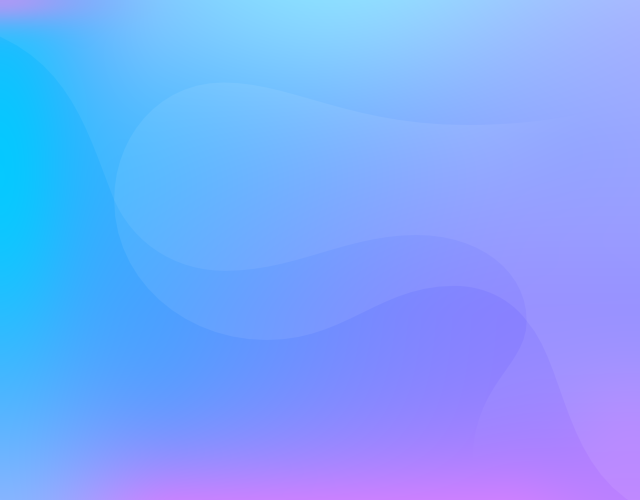
A WebGL 2 fragment shader for this background:

```glsl
#version 300 es
precision highp float;
// Soft cyan-to-violet backdrop with two translucent, flowing ribbons.
// Colour comes from overlapping ramps and glows; each ribbon is a region
// bounded by chained cubic curves, filled by crossing parity and distance.

#define CANVAS vec2(7.68, 6.0)
#define CURVE_STEPS 14
#define WAVE_LIGHT 0.065
#define LOOP_LIGHT 0.075
#define CYAN vec3(0.0, 0.79, 1.0)
#define AZURE vec3(0.16, 0.69, 1.0)
#define VIOLET vec3(0.525, 0.505, 1.0)
#define PINK vec3(0.83, 0.50, 1.0)
#define PERIWINKLE vec3(0.56, 0.71, 1.0)

uniform vec2 u_resolution;
out vec4 outColor;

vec2 cubic(vec2 a, vec2 b, vec2 c, vec2 d, float t) {
    float s = 1.0 - t;
    return s * s * s * a + 3.0 * s * s * t * b + 3.0 * s * t * t * c + t * t * t * d;
}

// Adds one curve to a region: x holds the squared distance, y the inside sign.
void addCurve(inout vec2 region, vec2 p, vec2 a, vec2 b, vec2 c, vec2 d) {
    vec2 start = a;
    for (int i = 1; i <= CURVE_STEPS; i++) {
        vec2 end = cubic(a, b, c, d, float(i) / float(CURVE_STEPS));
        vec2 edge = end - start;
        vec2 toP = p - start;
        vec2 gap = toP - edge * clamp(dot(toP, edge) / max(dot(edge, edge), 1e-6), 0.0, 1.0);
        region.x = min(region.x, dot(gap, gap));
        // A crossing to the left of p flips the side
        if ((start.y > p.y) != (end.y > p.y)) {
            float crossing = start.x + edge.x * (p.y - start.y) / edge.y;
            if (crossing < p.x) region.y = -region.y;
        }
        start = end;
    }
}

float coverage(vec2 region, float pixel) {
    return smoothstep(-pixel, pixel, sqrt(region.x) * region.y);
}

// Region above and to the right of the long wave
float waveMask(vec2 p, float pixel) {
    vec2 r = vec2(100.0, -1.0);
    addCurve(r, p, vec2(-0.2, 6.6), vec2(-0.2, 6.3), vec2(-0.2, 6.0), vec2(-0.2, 5.64));
    addCurve(r, p, vec2(-0.2, 5.64), vec2(0.85, 5.28), vec2(1.05, 4.4), vec2(1.37, 3.6));
    addCurve(r, p, vec2(1.37, 3.6), vec2(1.6, 3.08), vec2(2.1, 2.75), vec2(2.7, 2.75));
    addCurve(r, p, vec2(2.7, 2.75), vec2(3.55, 2.75), vec2(4.15, 3.18), vec2(5.0, 3.18));
    addCurve(r, p, vec2(5.0, 3.18), vec2(5.75, 3.18), vec2(6.32, 2.75), vec2(6.32, 2.15));
    addCurve(r, p, vec2(6.32, 2.15), vec2(6.32, 1.6), vec2(5.67, 1.4), vec2(5.67, 0.45));
    addCurve(r, p, vec2(5.67, 0.45), vec2(5.67, 0.2), vec2(5.67, 0.0), vec2(5.67, -0.3));
    return coverage(r, pixel);
}

// Region enclosed by the rounded loop, open to the right
float loopMask(vec2 p, float pixel) {
    vec2 r = vec2(100.0, -1.0);
    addCurve(r, p, vec2(8.0, 4.95), vec2(7.3, 4.65), vec2(6.5, 4.5), vec2(5.6, 4.5));
    addCurve(r, p, vec2(5.6, 4.5), vec2(4.2, 4.5), vec2(3.5, 5.01), vec2(2.68, 5.01));
    addCurve(r, p, vec2(2.68, 5.01), vec2(1.9, 5.01), vec2(1.37, 4.35), vec2(1.37, 3.6));
    addCurve(r, p, vec2(1.37, 3.6), vec2(1.37, 2.65), vec2(2.2, 1.92), vec2(3.2, 1.92));
    addCurve(r, p, vec2(3.2, 1.92), vec2(4.15, 1.92), vec2(4.55, 2.57), vec2(5.45, 2.57));
    addCurve(r, p, vec2(5.45, 2.57), vec2(5.8, 2.57), vec2(6.12, 2.42), vec2(6.32, 2.15));
    addCurve(r, p, vec2(6.32, 2.15), vec2(6.8, 1.6), vec2(6.75, 0.4), vec2(7.7, -0.1));
    return coverage(r, pixel);
}

float glow(vec2 p, vec2 center, vec2 radius) {
    vec2 q = (p - center) / radius;
    return exp(-dot(q, q));
}

vec3 backdrop(vec2 p) {
    vec3 color = mix(AZURE, VIOLET, smoothstep(-0.1, 0.85, p.x / CANVAS.x));

    // Sky tint, growing toward the top and brightest near its middle
    vec3 lowSky = vec3(0.05 + 0.075 * p.x, 0.8, 1.0);
    vec3 highSky = vec3(0.4 + 0.03 * p.x, 0.68 + 0.18 * glow(p, vec2(4.0, p.y), vec2(2.6)), 1.0);
    float skyAmount = pow(clamp((p.y - 2.2) / 3.8, 0.0, 1.0), 1.4);
    skyAmount *= mix(0.3, 1.0, smoothstep(0.0, 2.0, p.x));
    color = mix(color, mix(lowSky, highSky, smoothstep(3.5, 5.8, p.y)), skyAmount);

    // Cyan at the left edge, pink along the floor and in two corners
    color = mix(color, CYAN, glow(p, vec2(0.0, 3.8), vec2(0.8, 2.2)));
    float inward = smoothstep(0.0, 2.2, p.x);
    float floorAmount = 0.9 * exp(-pow(p.y / mix(1.5, 0.85, inward), 1.2));
    floorAmount *= 1.0 - 0.35 * smoothstep(6.0, 7.6, p.x);
    color = mix(color, mix(PERIWINKLE, PINK, inward), floorAmount);
    color = mix(color, PINK, 0.4 * glow(p, vec2(7.6, 0.7), vec2(0.9)));
    return mix(color, vec3(0.76, 0.54, 0.95), 0.8 * glow(p, vec2(0.0, 6.0), vec2(1.1, 0.3)));
}

void main() {
    vec2 p = gl_FragCoord.xy / u_resolution * CANVAS;
    float pixel = 0.7 * CANVAS.y / u_resolution.y;
    vec3 color = backdrop(p);

    // Ribbons lighten the backdrop and dissolve toward their loose ends
    float waveFade = smoothstep(0.3, 1.6, p.y);
    float loopFade = 1.0 - smoothstep(5.5, 7.2, p.x) * smoothstep(3.0, 4.5, p.y);
    color = mix(color, vec3(1.0), WAVE_LIGHT * waveFade * waveMask(p, pixel));
    color = mix(color, vec3(1.0), LOOP_LIGHT * loopFade * loopMask(p, pixel));
    outColor = vec4(color, 1.0);
}
```
